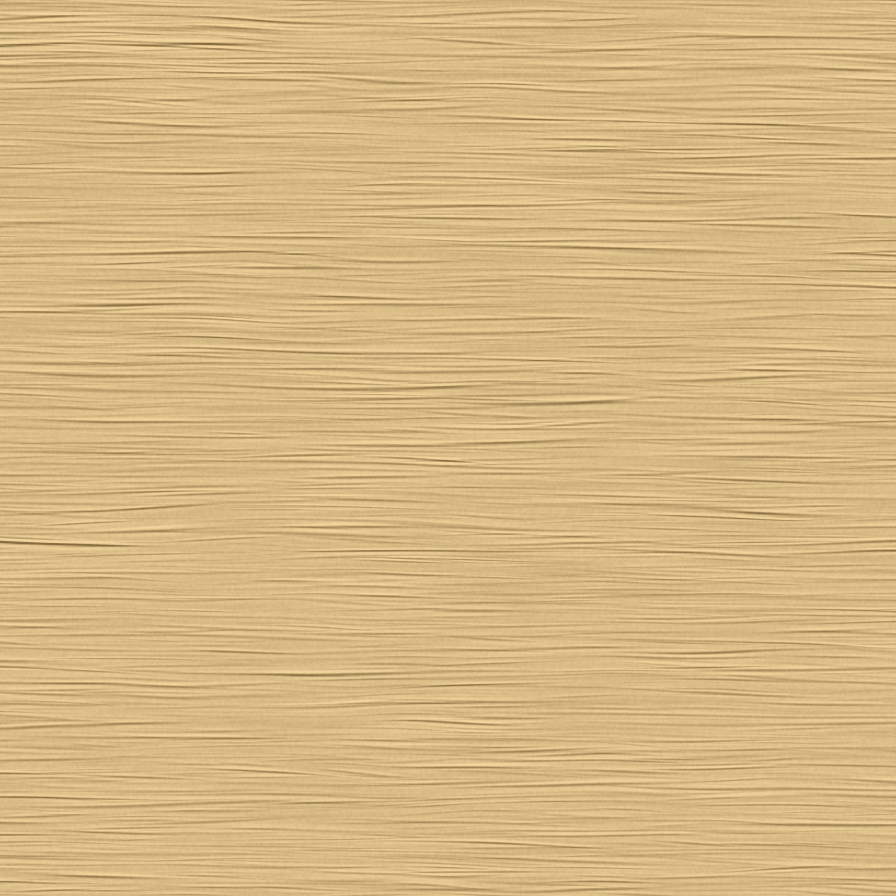
A WebGL 2 fragment shader for this texture:

```glsl
#version 300 es
precision highp float;
// Pale wood with fine, nearly horizontal grain. Layers of scattered, tapering
// creases (a dark furrow under a lit ridge), each slightly tilted and bent, lie
// over stretched noise and a faint surface grain; the tone picks the colour.

uniform vec2 u_resolution;
out vec4 fragColor;

const vec3 SHADE = vec3(0.69, 0.58, 0.38);
const vec3 LIGHT = vec3(0.92, 0.80, 0.58);

// Two random values in 0..1 per integer cell
vec2 hash2(vec2 cell, uint seed) {
    uvec2 v = uvec2(ivec2(cell)) + uvec2(seed * 7919u, seed * 6101u);
    v = v * 1664525u + 1013904223u;
    v.x += v.y * 1664525u;
    v.y += v.x * 1664525u;
    v ^= v >> 16u;
    v.x += v.y * 1664525u;
    v.y += v.x * 1664525u;
    v ^= v >> 16u;
    return vec2(v >> 8u) / 16777216.0;
}

// Smooth value noise in 0..1
float noise(vec2 p, uint seed) {
    vec2 cell = floor(p);
    vec2 f = fract(p);
    f = f * f * (3.0 - 2.0 * f);
    float a = hash2(cell, seed).x;
    float b = hash2(cell + vec2(1.0, 0.0), seed).x;
    float c = hash2(cell + vec2(0.0, 1.0), seed).x;
    float d = hash2(cell + vec2(1.0, 1.0), seed).x;
    return mix(mix(a, b, f.x), mix(c, d, f.x), f.y);
}

float bell(float x) {
    return exp(-x * x);
}

// Cross section of a crease: dark furrow, lit ridge above, faint light below;
// light and dark cancel, so crowded creases do not darken an area
float creaseProfile(float s) {
    return -bell(s) + 0.50 * bell((s - 2.0) / 1.3) + 0.22 * bell((s + 2.4) / 1.5);
}

// One layer of creases, one per cell, each with its own length, tilt and bend
float creases(vec2 p, vec2 cellSize, float width, float pixel, uint seed) {
    vec2 home = floor(p / cellSize);
    float sum = 0.0;
    for (int j = -1; j <= 1; j++) {
        for (int i = -1; i <= 1; i++) {
            vec2 cell = home + vec2(i, j);
            vec2 shape = hash2(cell, seed + 1u);
            vec2 look = hash2(cell, seed + 2u);
            vec2 d = p - (cell + hash2(cell, seed)) * cellSize;

            float along = d.x / (cellSize.x * mix(0.4, 1.0, shape.x));
            float taper = 1.0 - smoothstep(0.1, 1.0, abs(along));
            float tilt = (shape.y - 0.58) * 0.9 * along;
            float bend = (look.x - 0.5) * 0.4 * along * along;
            float across = d.y - (tilt + bend) * cellSize.y;

            float wanted = width * mix(0.7, 1.3, look.x) * mix(0.6, 1.0, taper);
            float drawn = max(wanted, 0.55 * pixel);
            float strength = mix(0.25, 1.0, look.y * look.y) * wanted / drawn;
            sum += strength * taper * creaseProfile(across / drawn);
        }
    }
    return sum;
}

void main() {
    vec2 p = gl_FragCoord.xy / u_resolution.y;
    float pixel = 1.0 / u_resolution.y;

    // Slow drift of the grain direction
    vec2 flow = p;
    flow.y += 0.007 * noise(p * vec2(2.5, 7.0), 3u);
    flow.y += 0.003 * noise(p * vec2(9.0, 26.0), 5u);

    // Calm and busy patches, a little stronger towards the top
    float patches = smoothstep(0.2, 0.7, noise(flow * vec2(4.0, 20.0), 7u));
    float relief = mix(0.7, 1.05, patches) * mix(0.85, 1.15, p.y);

    // Creases from broad and soft to hair thin
    float lines = 0.32 * creases(flow, vec2(0.24, 0.017), 0.0024, pixel, 11u);
    lines += 1.15 * creases(flow, vec2(0.22, 0.014), 0.0014, pixel, 21u);
    lines += 0.95 * creases(flow, vec2(0.16, 0.010), 0.0012, pixel, 31u);
    lines += 0.60 * creases(flow, vec2(0.11, 0.007), 0.0010, pixel, 41u);

    // Stretched bands and fine surface grain
    float bands = 0.12 * (noise(flow * vec2(7.0, 100.0), 51u) - 0.5);
    bands += 0.22 * (noise(flow * vec2(11.0, 220.0), 53u) - 0.5);
    float grain = 0.16 * (noise(p * vec2(370.0, 430.0), 55u) - 0.5);

    float tone = 0.66 + relief * (lines + bands) + grain;

    // Highlights level off, furrows stay brown
    tone = min(tone, mix(tone, 0.9, 0.35));
    vec3 color = mix(SHADE, LIGHT, clamp(tone, -0.7, 1.12));
    fragColor = vec4(color + vec3(0.0, 0.0, 0.006), 1.0);
}
```
